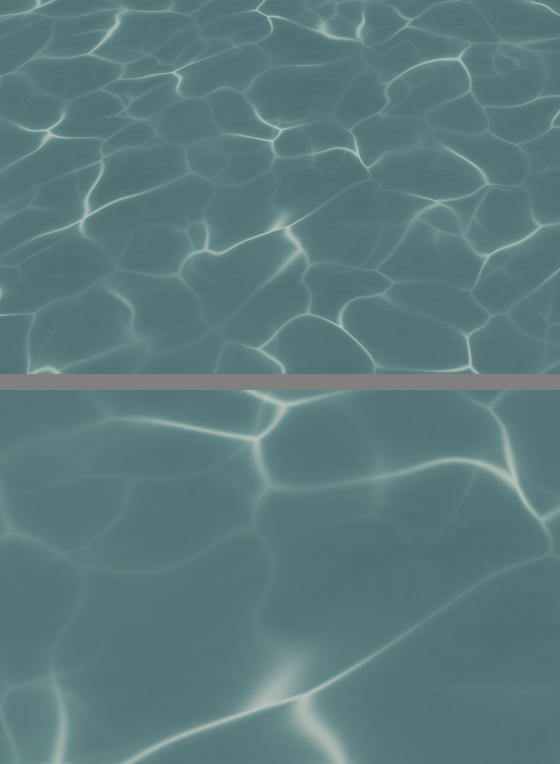
Top, the full canvas; bottom, a detail of the centre.
Give the GLSL for this texture, as a Shadertoy shader.

```glsl
#define CELL_SCALE 3.6
#define PERSPECTIVE 0.36
#define SLANT 0.42
#define WARP 0.17
#define CORE_WIDTH 0.034
#define HALO_WIDTH 0.075
#define DEEP vec3(0.322, 0.443, 0.457)
#define GLOW vec3(0.450, 0.602, 0.595)
#define CREST vec3(0.800, 0.815, 0.770)

mat2 rotate(float a) {
    float c = cos(a), s = sin(a);
    return mat2(c, s, -s, c);
}

vec2 hash2(vec2 p) {
    vec2 q = vec2(dot(p, vec2(127.1, 311.7)), dot(p, vec2(269.5, 183.3)));
    return fract(sin(q) * 43758.55);
}

// Distances to the three nearest cell centres
vec3 cells(vec2 p) {
    vec2 id = floor(p), f = p - id;
    vec3 near = vec3(9.0);
    for (int y = -1; y <= 1; y++)
    for (int x = -1; x <= 1; x++) {
        vec2 o = vec2(x, y);
        float d = length(o + 0.08 + 0.84 * hash2(id + o) - f);
        if (d < near.x) near = vec3(d, near.xy);
        else if (d < near.y) near = vec3(near.x, d, near.y);
        else near.z = min(near.z, d);
    }
    return near;
}

// Layered sines bend the straight cell walls
vec2 warp(vec2 p) {
    float amp = WARP, freq = 2.1;
    for (int i = 0; i < 4; i++) {
        vec2 q = rotate(0.7 + 1.3 * float(i)) * p;
        p += amp * sin(q.yx * freq + vec2(1.3, 4.1) * float(i + 1));
        amp *= 0.5;
        freq *= 1.9;
    }
    return p;
}

// Smooth field, 0 to 1, for the uneven focus of the light
float focus(vec2 p) {
    float a = sin(dot(p, vec2(2.3, 1.1)) + 1.2 * sin(p.y * 1.7));
    float b = sin(dot(p, vec2(-1.4, 2.9)) + 1.4 * sin(p.x * 1.3 + 2.0));
    return smoothstep(-1.5, 1.7, a + b);
}

// Light web: x is the soft halo, y the sharp core
vec2 caustic(vec2 p, float blur) {
    vec3 c = cells(warp(p));
    float wall = c.y - c.x;
    float junction = exp(-(c.z - c.x) / 0.1);
    float strength = focus(p * 1.15);
    float spread = blur * mix(1.6, 0.8, focus(p.yx * 1.4 + 9.0));

    // Halo with faint folds running along the wall
    float halo = exp(-wall / (HALO_WIDTH * spread)) * (0.13 + 0.52 * strength);
    halo += 0.10 * exp(-wall / 0.28) + 0.15 * junction * strength;
    halo += 0.035 * sin(wall * 42.0 + 3.0 * p.x) * exp(-wall / 0.16) * strength;

    float k = wall / (CORE_WIDTH * blur);
    float core = exp(-k * k) * (0.03 + 0.8 * pow(strength, 3.2) + 0.3 * junction * strength);
    return vec2(halo, core);
}

void mainImage(out vec4 fragColor, in vec2 fragCoord) {
    vec2 uv = fragCoord / iResolution.y;
    uv.x -= 0.5 * iResolution.x / iResolution.y;

    // Receding water surface, cells stretched along the slant
    float depth = 1.0 / (1.0 - PERSPECTIVE * uv.y);
    vec2 p = rotate(-SLANT) * (uv * depth * CELL_SCALE);
    p.y *= 1.4;
    p += vec2(7.3, 3.8);

    // Main web and a hazy, broken one crossing it
    vec2 web = caustic(p, depth);
    vec2 veil = caustic(rotate(0.5) * p * 1.35 + 21.0, depth * 1.4);
    float patchy = focus(p * 0.8 + 5.0);
    float haze = web.x + 0.5 * veil.x * patchy;
    float core = 0.68 * web.y + 0.12 * veil.y * patchy;

    // Broad swell and small ripples in the calm water
    vec2 w = warp(p * 1.6);
    haze += 0.04 * sin(w.x * 1.3 + 0.8 * w.y) * sin(w.y * 1.1);
    haze += 0.025 * sin(w.x * 9.0 + 2.0 * sin(w.y * 4.0)) * sin(w.y * 13.0 + w.x * 5.0);
    haze += 0.02 * sin(w.x * 31.0 + 2.0 * sin(w.y * 17.0)) * sin(w.y * 37.0 - w.x * 11.0);

    vec3 colour = mix(DEEP, GLOW, clamp(haze, -0.05, 1.0));
    colour = mix(colour, CREST, clamp(core, 0.0, 0.85));
    fragColor = vec4(colour, 1.0);
}
```
